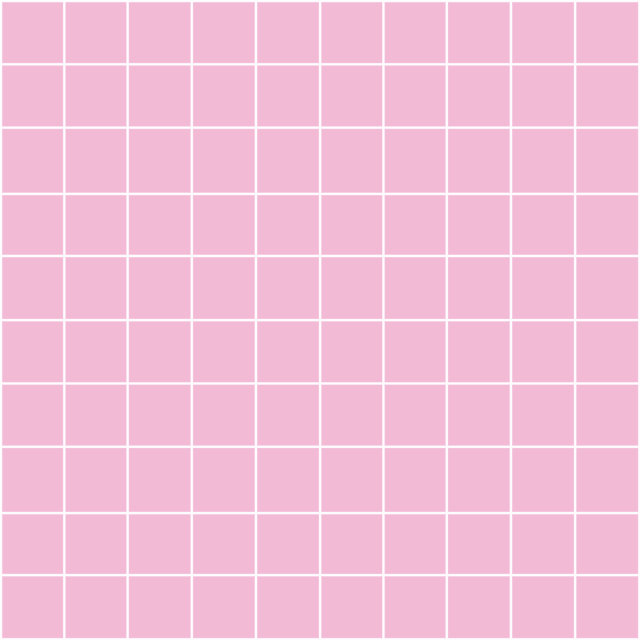
A Shadertoy shader for this pattern:

```glsl
// Pink square tiles, ten across and ten down, parted by thin soft white lines.
// Each axis takes the distance to its nearest line; line positions drift
// slightly within every group of five, so the tiles differ a little in size.

// Position of the line with the given index, counted from the top left.
vec2 linePosition(vec2 index) {
    vec2 k = mod(index, 5.0);
    vec2 sag = min(0.00078 * k, 0.00052 * (5.0 - k));
    // Every fourth row line sits lower, making the row above it taller.
    float rowShift = abs(k.y - 3.0) < 0.5 ? 0.0033 : 0.0;
    return 0.0015 + 0.09974 * index - sag + vec2(0.0, rowShift);
}

void mainImage(out vec4 fragColor, in vec2 fragCoord) {
    vec2 uv = fragCoord / iResolution.xy;
    uv.y = 1.0 - uv.y;

    // Distance to the nearest column and row line
    vec2 nearest = floor((uv - 0.0015) / 0.09974 + 0.5);
    vec2 dist = abs(uv - linePosition(nearest));

    // Soft line edges, never sharper than one pixel
    vec2 soft = max(vec2(0.0013), 0.5 / iResolution.xy);
    vec2 lines = 1.0 - smoothstep(0.0019 - soft, 0.0019 + soft, dist);

    vec3 tilePink = vec3(0.953, 0.729, 0.839);
    vec3 lineWhite = vec3(0.995, 0.99, 1.0);
    fragColor = vec4(mix(tilePink, lineWhite, max(lines.x, lines.y)), 1.0);
}
```
